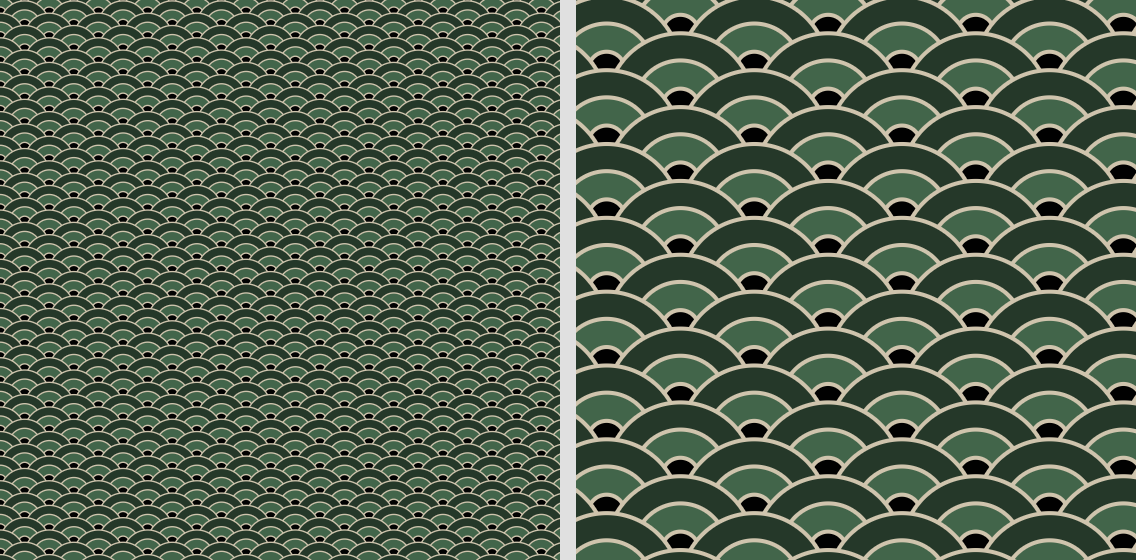
Left: the whole. Right: its middle third, enlarged.
A WebGL 1 fragment shader for this pattern:

```glsl
precision highp float;

uniform vec2 u_resolution;

#define REPEATS 11.378
#define BASE_OFFSET 0.11
#define ROW_STEP 0.25
#define OUTER_RADIUS 0.5
#define MIDDLE_RADIUS 0.316
#define CORE_RADIUS 0.125
#define LINE_WIDTH 0.0275
#define BAND_COLOR vec3(0.145, 0.220, 0.160)
#define FAN_COLOR vec3(0.260, 0.395, 0.290)
#define CORE_COLOR vec3(0.005, 0.005, 0.005)
#define LINE_COLOR vec3(0.810, 0.770, 0.680)

// Antialiased coverage of the inside of a signed distance
float coverage(float dist, float pixel) {
  return clamp(0.5 - dist / pixel, 0.0, 1.0);
}

// Outlined disc laid over the colour below
vec3 paintDisc(vec3 below, vec3 fill, float dist, float radius, float pixel) {
  float halfLine = 0.5 * LINE_WIDTH;
  vec3 color = mix(below, LINE_COLOR, coverage(dist - radius - halfLine, pixel));
  return mix(color, fill, coverage(dist - radius + halfLine, pixel));
}

// One scale made of three concentric discs
vec3 paintScale(vec3 below, float dist, float pixel) {
  vec3 color = paintDisc(below, BAND_COLOR, dist, OUTER_RADIUS, pixel);
  color = paintDisc(color, FAN_COLOR, dist, MIDDLE_RADIUS, pixel);
  return paintDisc(color, CORE_COLOR, dist, CORE_RADIUS, pixel);
}

void main() {
  float pixel = REPEATS / u_resolution.x;
  vec2 p = gl_FragCoord.xy * pixel - vec2(0.0, BASE_OFFSET);
  float nearestRow = floor(p.y / ROW_STEP);
  vec3 color = BAND_COLOR;

  // Staggered rows, painted downwards so lower scales overlap upper ones
  for (int i = 0; i < 4; i++) {
    float row = nearestRow + 1.0 - float(i);
    float stagger = 0.5 * mod(row, 2.0);
    vec2 local = vec2(fract(p.x - stagger + 0.5) - 0.5, p.y - row * ROW_STEP);
    color = paintScale(color, length(local), pixel);
  }

  gl_FragColor = vec4(color, 1.0);
}
```
